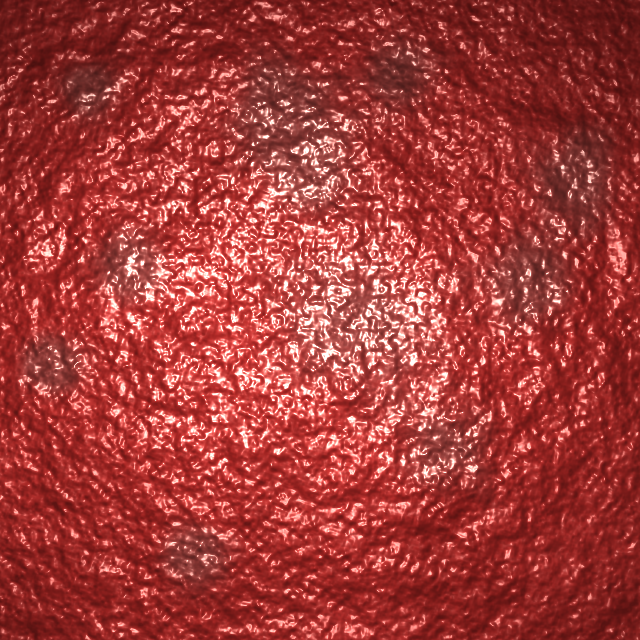
A Shadertoy shader for this texture:

```glsl
// A wet, wrinkled red surface lit by one lamp close to its centre.
// Rotated octaves of value noise plus soft mounds form a height field;
// its slope drives diffuse shading and small glossy highlights.

// Mounds: centre x, centre y, radius, height
const int MOUND_COUNT = 11;
const vec4 MOUNDS[MOUND_COUNT] = vec4[](
    vec4(0.20, 0.59, 0.070, 0.012), vec4(0.43, 0.84, 0.080, 0.006),
    vec4(0.56, 0.51, 0.125, 0.003), vec4(0.82, 0.56, 0.065, 0.004),
    vec4(0.70, 0.29, 0.075, 0.004), vec4(0.31, 0.13, 0.055, 0.005),
    vec4(0.085, 0.43, 0.055, 0.004), vec4(0.14, 0.865, 0.050, 0.006),
    vec4(0.62, 0.89, 0.070, 0.004), vec4(0.89, 0.72, 0.080, 0.002),
    vec4(0.48, 0.74, 0.075, 0.004));

const vec3 LAMP = vec3(0.42, 0.54, 0.52);
const vec3 EYE = vec3(0.50, 0.50, 1.60);
const mat2 OCTAVE_TURN = mat2(0.8, 0.6, -0.6, 0.8);

float hash(vec2 p) {
    return fract(sin(dot(p, vec2(127.1, 311.7))) * 43758.5453);
}

float valueNoise(vec2 p) {
    vec2 cell = floor(p);
    vec2 f = fract(p);
    f = f * f * f * (f * (f * 6.0 - 15.0) + 10.0);
    float low = mix(hash(cell), hash(cell + vec2(1.0, 0.0)), f.x);
    float high = mix(hash(cell + vec2(0.0, 1.0)), hash(cell + 1.0), f.x);
    return mix(low, high, f.y);
}

float fbm(vec2 p, int octaves) {
    float sum = 0.0;
    float amplitude = 0.5;
    for (int i = 0; i < octaves; i++) {
        sum += amplitude * valueNoise(p);
        p = OCTAVE_TURN * p * 2.0 + 17.3;
        amplitude *= 0.5;
    }
    return sum;
}

// x: mound height, y: how much of the surface is dull tissue
vec2 mounds(vec2 p) {
    vec2 total = vec2(0.0);
    for (int i = 0; i < MOUND_COUNT; i++) {
        vec4 m = MOUNDS[i];
        vec2 d = (p - m.xy) / m.z;
        float weight = exp(-dot(d, d));
        total += weight * vec2(m.w, 1.0);
    }
    return total;
}

float surfaceHeight(vec2 p) {
    float swells = 0.012 * valueNoise(p * 9.0 + 3.7);
    float wrinkles = 0.030 * fbm(p * 20.0 + 5.1, 4);
    float pores = 0.0048 * valueNoise(p * 96.0 + 41.0);
    return swells + wrinkles + pores + mounds(p).x;
}

vec3 surfaceNormal(vec2 p, float stepSize) {
    float here = surfaceHeight(p);
    float right = surfaceHeight(p + vec2(stepSize, 0.0));
    float above = surfaceHeight(p + vec2(0.0, stepSize));
    return normalize(vec3(here - right, here - above, stepSize));
}

float dullness(vec2 p) {
    float edgeNoise = 0.8 * (fbm(p * 14.0, 4) - 0.47);
    return smoothstep(0.10, 1.0, mounds(p).y + edgeNoise);
}

vec3 tissueColor(vec2 p, float dull) {
    float blotch = fbm(p * 7.0 + 9.0, 4);
    vec3 red = mix(vec3(0.69, 0.14, 0.13), vec3(0.80, 0.18, 0.17), blotch);
    return mix(red, vec3(0.58, 0.29, 0.27), 0.65 * dull);
}

vec3 shade(vec3 albedo, float dull, vec3 normal, vec3 point) {
    vec3 toLamp = LAMP - point;
    float falloff = 1.0 / (1.0 + 1.4 * dot(toLamp.xy, toLamp.xy));
    vec3 lampDir = normalize(toLamp);
    vec3 halfway = normalize(lampDir + normalize(EYE - point));
    float diffuse = max(dot(normal, lampDir), 0.0);
    float facing = max(dot(normal, halfway), 0.0);
    float core = 1.0 - smoothstep(0.18, 0.36, length(toLamp.xy));
    float wetness = mix(0.55 + 0.75 * fbm(point.xy * 9.0 + 2.3, 3), 1.1, core);
    float sparkle = (0.85 * wetness + 0.18 * dull) * pow(facing, 50.0);
    float sheen = (0.15 + 0.05 * core) * pow(facing, 8.0);
    vec3 color = albedo * (0.50 + 0.47 * diffuse * falloff);
    return color + vec3(0.92, 0.92, 0.87) * (sparkle + sheen) * falloff;
}

void mainImage(out vec4 fragColor, in vec2 fragCoord) {
    vec2 uv = fragCoord / iResolution.xy;
    vec3 normal = surfaceNormal(uv, 0.0014);
    float dull = dullness(uv);
    vec3 color = shade(tissueColor(uv, dull), dull, normal, vec3(uv, 0.0));

    // Dimmer upper edge and dark corners
    color *= mix(1.04, 0.86, smoothstep(0.45, 1.0, uv.y));
    color *= 1.0 - 0.12 * smoothstep(0.45, 0.75, length(uv - vec2(0.48, 0.44)));

    // Fine grain
    color *= 0.92 + 0.16 * valueNoise(uv * 230.0);
    fragColor = vec4(clamp(color, 0.0, 1.0), 1.0);
}
```
